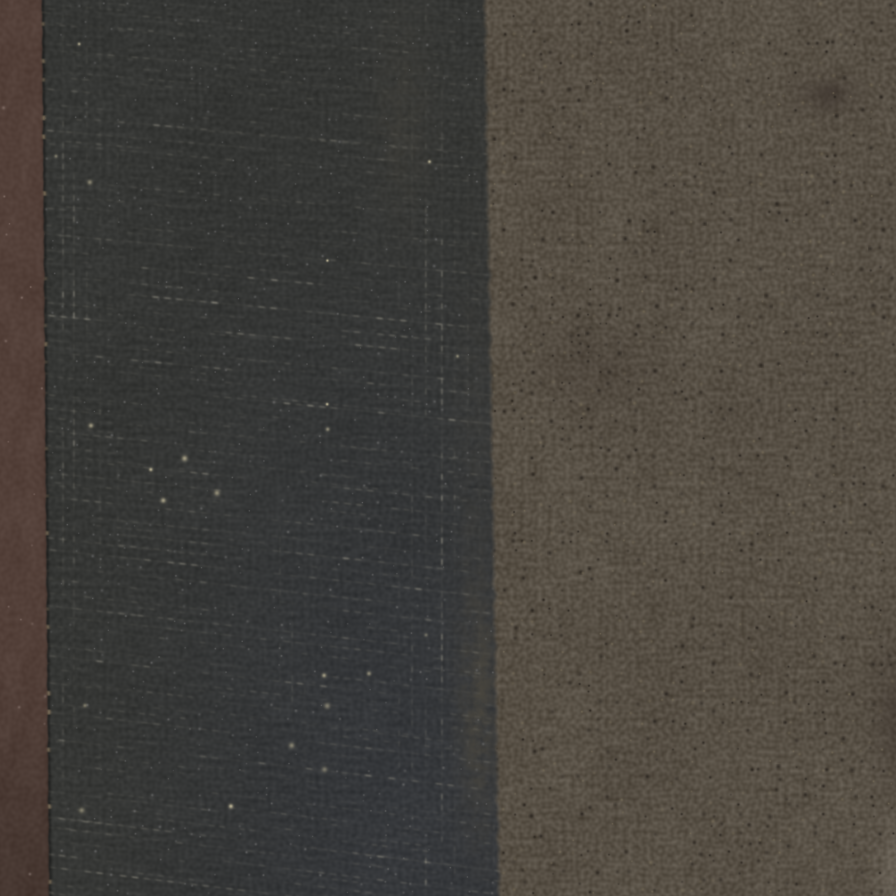
A Shadertoy shader for this texture:

```glsl
// Worn painted canvas: a red strip, a slate band with bare threads and a brown field.

float hash(vec2 cell) {
    vec3 q = fract(vec3(cell.xyx) * vec3(0.1031, 0.103, 0.0973));
    q += dot(q, q.yzx + 33.33);
    return fract((q.x + q.y) * q.z);
}

vec2 gradient(vec2 cell) {
    float angle = 6.2832 * hash(cell);
    return vec2(cos(angle), sin(angle));
}

float gradientNoise(vec2 p) {
    vec2 i = floor(p), f = fract(p);
    vec2 u = f * f * f * (f * (f * 6.0 - 15.0) + 10.0);
    vec2 e = vec2(1.0, 0.0);
    float low = mix(dot(gradient(i), f), dot(gradient(i + e), f - e), u.x);
    float high = mix(dot(gradient(i + e.yx), f - e.yx),
                     dot(gradient(i + 1.0), f - 1.0), u.x);
    return mix(low, high, u.y);
}

float fbm(vec2 p) {
    float sum = 0.0, gain = 0.6;
    for (int octave = 0; octave < 4; octave++) {
        sum += gain * gradientNoise(p);
        p = p * 2.03 + 17.0;
        gain *= 0.5;
    }
    return sum;
}

// Soft elliptical stain, 1 at its centre.
float stain(vec2 p, vec2 center, vec2 size) {
    vec2 d = (p - center) / size;
    return exp(-dot(d, d));
}

// Soft dots of varied strength scattered over a jittered grid.
float specks(vec2 p, float count, float density, float radius, float seed) {
    vec2 cell = floor(p * count);
    vec2 jitter = vec2(hash(cell + seed), hash(cell + seed + 41.0));
    vec2 d = p - (cell + 0.25 + 0.5 * jitter) / count;
    float size = max(radius * mix(0.6, 1.3, hash(cell + seed + 7.0)), 0.5 / iResolution.y);
    float present = step(1.0 - density, hash(cell + seed + 83.0));
    return present * mix(0.4, 1.0, hash(cell + seed + 19.0)) * exp(-dot(d, d) / (size * size));
}

// Rows of separate beads along x, where paint has rubbed off the yarn crossings.
float threads(vec2 p, float count, float beads, float seed) {
    float row = floor(p.y * count);
    float center = (row + 0.3 + 0.4 * hash(vec2(row, seed))) / count;
    float width = max(0.0016, 0.7 / iResolution.y);
    float line = exp(-pow((p.y - center) / width, 2.0));
    float x = p.x * beads + 0.3 * hash(vec2(row, seed + 3.0));
    float bead = pow(hash(vec2(floor(x), row + seed)), 2.0);
    bead *= smoothstep(0.45, 0.08, abs(fract(x) - 0.5));
    float patchy = smoothstep(-0.45, 0.35, gradientNoise(vec2(p.x * 8.0, row * 0.73 + seed)));
    float strength = 0.3 + 0.7 * pow(hash(vec2(row, seed + 9.0)), 3.0);
    return line * strength * patchy * (0.1 + 1.1 * bead);
}

// Fine woven relief with slightly wandering yarns.
float weave(vec2 p, float count) {
    vec2 q = p * count + 0.8 * vec2(gradientNoise(p * 31.0), gradientNoise(p * 27.0 + 9.0));
    return 0.5 * (sin(6.2832 * q.x) + sin(6.2832 * q.y));
}

vec3 redStrip(vec2 p) {
    vec3 color = mix(vec3(0.275, 0.215, 0.19), vec3(0.325, 0.25, 0.222), smoothstep(0.0, 0.3, p.y));
    color += 0.04 * fbm(p * vec2(45.0, 20.0)) + 0.03 * gradientNoise(p * 170.0);
    return color + 0.16 * specks(p, 70.0, 0.08, 0.0016, 5.0);
}

vec3 slateBand(vec2 p) {
    float blue = smoothstep(0.9, 0.1, p.y) * smoothstep(0.05, 0.45, p.x);
    vec3 color = mix(vec3(0.205, 0.209, 0.201), vec3(0.204, 0.213, 0.226), blue);
    color += 0.016 * fbm(p * 6.0) + 0.007 * weave(p, 118.0);
    color += 0.035 * gradientNoise(p * 185.0) + 0.02 * gradientNoise(p * vec2(30.0, 150.0));

    // Warm worn patches.
    float worn = 0.85 * stain(p, vec2(0.535, 0.21), vec2(0.022, 0.13));
    worn += 0.4 * stain(p, vec2(0.45, 0.87), vec2(0.03, 0.11));
    worn += 0.25 * stain(p, vec2(0.53, 0.5), vec2(0.025, 0.25));
    color = mix(color, vec3(0.285, 0.272, 0.24), worn * clamp(0.7 + 1.2 * fbm(p * 60.0), 0.0, 1.0));

    // Bare threads: tilted rows, and columns concentrated in a few strips.
    vec2 tilted = vec2(p.x, p.y + mix(0.12, 0.08, p.y) * p.x);
    float columns = stain(p, vec2(0.485, 0.4), vec2(0.05, 0.6));
    columns += 0.75 * stain(p, vec2(0.085, 0.6), vec2(0.045, 0.4));
    columns += stain(p, vec2(0.315, 0.28), vec2(0.022, 0.09));
    float bare = 0.62 * threads(tilted, 68.0, 76.0, 11.0);
    bare += 0.3 * threads(tilted + 0.006, 94.0, 88.0, 37.0);
    bare += 0.85 * columns * threads(p.yx, 66.0, 84.0, 29.0);
    color = mix(color, vec3(0.51, 0.5, 0.46), min(bare, 0.85));
    color = mix(color, vec3(0.42), 0.6 * specks(p, 110.0, 0.1, 0.0014, 13.0));
    return mix(color, vec3(0.7, 0.67, 0.56), specks(p, 26.0, 0.05, 0.0026, 61.0));
}

vec3 brownField(vec2 p) {
    float tone = 0.62 + 0.7 * fbm(p * vec2(9.0, 6.0));
    vec3 color = mix(vec3(0.318, 0.288, 0.248), vec3(0.357, 0.328, 0.284), tone);
    color += 0.008 * weave(p, 125.0) + 0.075 * gradientNoise(p * 190.0);
    color += 0.03 * gradientNoise(p * vec2(24.0, 160.0)) + 0.02 * gradientNoise(p * vec2(140.0, 18.0));

    // Broad stains and a small dark bruise.
    float blotch = 0.2 * stain(p, vec2(0.66, 0.59), vec2(0.07, 0.045));
    blotch += 0.35 * stain(p, vec2(1.0, 0.2), vec2(0.025, 0.08));
    blotch += 0.5 * stain(p, vec2(0.925, 0.893), vec2(0.022, 0.012));
    blotch += 0.25 * stain(p, vec2(0.92, 0.895), vec2(0.045, 0.025));
    color = mix(color, vec3(0.215, 0.18, 0.16), blotch * (0.9 + 0.7 * fbm(p * 50.0)));
    color += 0.06 * stain(p, vec2(1.0, 0.03), vec2(0.02, 0.04));

    // Pits and pale flecks.
    float cluster = stain(p, vec2(0.64, 0.6), vec2(0.05, 0.08));
    float pits = specks(p, 95.0, 0.17 + 0.25 * cluster, 0.0021, 23.0);
    color = mix(color, vec3(0.15, 0.13, 0.11), 0.75 * pits);
    return mix(color, vec3(0.47, 0.43, 0.35), 0.6 * specks(p, 90.0, 0.12, 0.0017, 47.0));
}

void mainImage(out vec4 fragColor, in vec2 fragCoord) {
    vec2 p = fragCoord / iResolution.xy;
    float ragged = 0.004 * gradientNoise(vec2(p.y * 70.0, 3.0));
    float redEdge = mix(0.055, 0.047, p.y) + 0.4 * ragged;
    float brownEdge = mix(0.557, 0.541, p.y) + ragged;
    float soft = max(0.0015, 0.7 / iResolution.x);

    vec3 color = mix(redStrip(p), slateBand(p), smoothstep(-soft, soft, p.x - redEdge));
    color = mix(color, brownField(p), smoothstep(-2.5 * soft, 2.5 * soft, p.x - brownEdge));

    // Dark seam with chipped highlights.
    float seam = exp(-pow((p.x - redEdge - 0.001) / 0.0022, 2.0));
    color *= 1.0 - 0.3 * seam;
    float chips = smoothstep(0.1, 0.5, gradientNoise(vec2(p.y * 95.0, 8.0)));
    color = mix(color, vec3(0.55, 0.48, 0.38), 0.7 * seam * chips);
    fragColor = vec4(clamp(color, 0.0, 1.0), 1.0);
}
```
